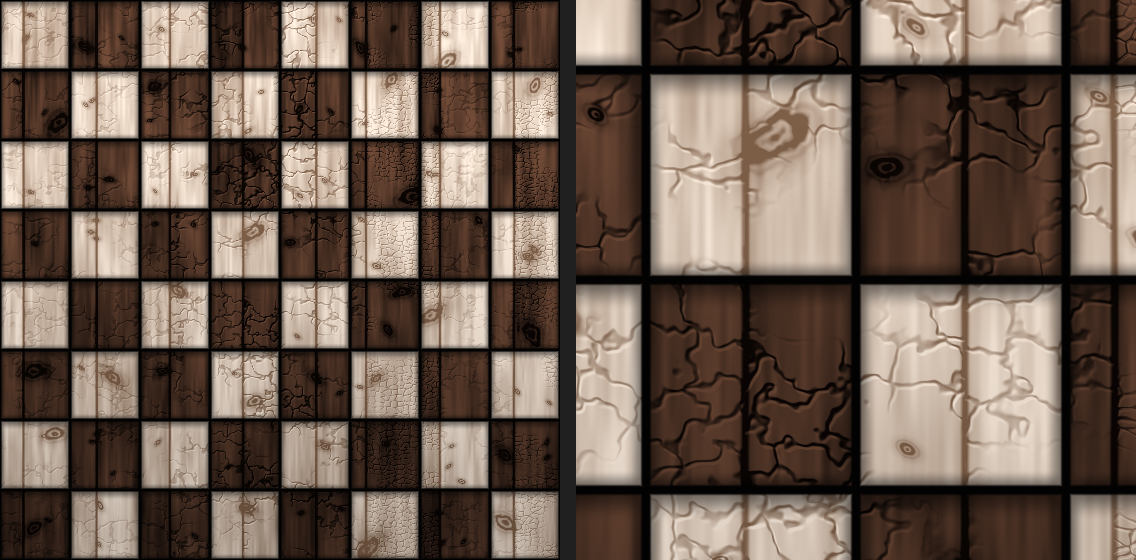
Left, the full canvas; right, a detail of the centre.
Write a three.js fragment shader that draws this pattern.

```glsl
varying vec2 vUv;

float hash(vec2 p) {
  p = fract(p * vec2(0.1031, 0.1173) + 0.37);
  p += dot(p, p.yx + 33.33);
  return fract((p.x + p.y) * p.x * 17.3);
}

vec2 hash2(vec2 p) {
  return vec2(hash(p), hash(p + 57.3));
}

float noise(vec2 p) {
  vec2 i = floor(p), f = fract(p);
  f = f * f * (3.0 - 2.0 * f);
  return mix(mix(hash(i), hash(i + vec2(1, 0)), f.x),
             mix(hash(i + vec2(0, 1)), hash(i + vec2(1, 1)), f.x), f.y);
}

float fbm(vec2 p) {
  return 0.55 * noise(p) + 0.3 * noise(p * 2.1 + 9.0) + 0.15 * noise(p * 4.3 + 4.0);
}

// Gap between the two nearest cell centres: zero along a crack
float crackle(vec2 p) {
  vec2 i = floor(p), f = fract(p);
  float near = 8.0, second = 8.0;
  for (int y = -1; y <= 1; y++)
    for (int x = -1; x <= 1; x++) {
      vec2 o = vec2(x, y);
      float d = length(o + 0.1 + 0.8 * hash2(i + o) - f);
      second = min(second, max(near, d));
      near = min(near, d);
    }
  return second - near;
}

// Surface height: vertical fibres cut by broken cracks
float relief(vec2 p, vec2 scale, float depth) {
  vec2 warp = vec2(fbm(p * 45.0), fbm(p * 45.0 + 17.0)) - 0.5;
  float groove = 1.0 - smoothstep(0.02, 0.17, crackle(p * scale + 1.3 * warp));
  groove *= depth * smoothstep(0.28, 0.58, noise(p * vec2(17.0, 25.0) + 3.0));
  return 0.4 * noise(p * vec2(230.0, 24.0)) - groove;
}

// Darkness of the knots scattered over one square
float knots(vec2 cell, vec2 f) {
  float dark = 0.0;
  for (int k = 0; k < 3; k++) {
    vec2 seed = cell * 3.7 + float(k) * 19.1 + 2.0;
    vec2 d = f - 0.12 - 0.76 * hash2(seed);
    float turn = 2.0 * hash(seed + 5.0) - 1.0;
    d = mat2(cos(turn), sin(turn), -sin(turn), cos(turn)) * d;
    float size = mix(0.045, 0.2, pow(hash(seed + 8.0), 5.0));
    float r = length(d * vec2(0.8, 1.35)) / size + 0.7 * (fbm(f * 9.0 + seed) - 0.5);
    float rings = 0.55 + 0.45 * cos(r * 11.0);
    float knot = rings * (1.0 - smoothstep(0.5, 1.3, r)) + 0.25 * (1.0 - smoothstep(0.6, 2.2, r));
    dark = max(dark, knot * step(0.45, hash(seed + 13.0)));
  }
  return dark;
}

void main() {
  vec2 p = vUv;
  vec2 cell = min(floor(p * 8.0), 7.0);
  vec2 f = p * 8.0 - cell;
  float light = mod(cell.x + cell.y, 2.0);

  // Planks run the full height, with one seam in each column
  float seam = cell.x < 4.5 ? 0.335 + 0.046 * cell.x : 0.23 + 0.056 * (cell.x - 5.0);
  float plank = cell.x + step(seam, f.x);
  float fromMiddle = plank - 4.0;
  float fine = step(5.5, plank) * (1.0 - mod(plank, 2.0));
  vec2 scale = mix(vec2(25.0, 36.0), vec2(75.0, 115.0), fine);
  float depth = max(0.38 + 0.62 * exp(-0.6 * fromMiddle * fromMiddle), 0.65 * fine);

  // Wood tone, lit from the upper left
  vec2 q = p + vec2(0.0, plank * 0.37);
  float height = relief(q, scale, depth);
  float slope = height - relief(q + vec2(-0.0013, 0.0018), scale, depth);
  float fibre = noise(q * vec2(95.0, 7.0) + 31.0);
  float stain = fbm(q * vec2(15.0, 6.0) + plank * 11.0);
  float tone = 0.66 + 0.42 * height + 0.3 * slope + 0.32 * (fibre - 0.5);
  tone += 0.65 * (stain - 0.5) + 0.12 * (hash(vec2(plank, 7.0)) - 0.5);
  tone -= 0.75 * knots(cell, f);
  tone -= 0.65 * (1.0 - smoothstep(0.004, 0.028, abs(f.x - seam)));
  tone -= 0.12 * (1.0 - smoothstep(0.0, 0.09, abs(f.x - seam)));

  vec3 pale = mix(vec3(0.49, 0.37, 0.28), vec3(0.97, 0.91, 0.85), clamp(tone + 0.06, 0.0, 1.0));
  vec3 brown = mix(vec3(0.04, 0.02, 0.012), vec3(0.43, 0.285, 0.21),
                   clamp(1.25 * tone - 0.19, 0.0, 1.0));
  vec3 color = mix(brown, pale, light);

  // Dimmer toward the bottom
  color *= mix(mix(0.62, 0.8, light), 1.04, smoothstep(-0.1, 0.85, p.y));

  // Soft inner shadow and black grid
  vec2 side = min(f, 1.0 - f);
  float edge = min(side.x, side.y);
  float shadow = smoothstep(0.0, 0.1, side.x) * smoothstep(0.0, 0.1, f.y)
               * smoothstep(0.0, 0.15, 1.0 - f.y);
  color *= mix(0.5, 1.0, shadow);
  color = mix(vec3(0.012, 0.008, 0.006), color, smoothstep(0.014, 0.03, edge));
  gl_FragColor = vec4(color, 1.0);
}
```
